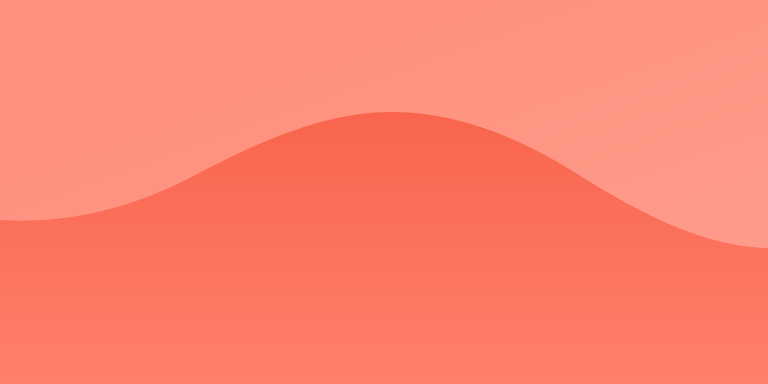
A Shadertoy shader for this background:

```glsl
// A smooth coral hill rising against a paler salmon gradient sky.

const vec3 SKY_BASE    = vec3(1.000, 0.565, 0.490);
const vec3 SKY_LIGHT   = vec3(1.000, 0.608, 0.545);
const vec3 HILL_CREST  = vec3(0.976, 0.398, 0.305);
const vec3 HILL_BOTTOM = vec3(1.000, 0.502, 0.424);

const vec2  SKY_AXIS  = vec2(0.342, -0.940); // direction of lightening
const vec2  SKY_RANGE = vec2(0.35, 1.30);    // distance along the axis
const float CREST_Y   = 0.68;                // height of the darkest hill tone

// Wave knots, evenly spaced in x: height and slope
const int SEGMENTS = 4;
const vec2 KNOTS[5] = vec2[5](
    vec2(0.427, -0.12),
    vec2(0.540,  1.05),
    vec2(0.708,  0.06),
    vec2(0.549, -1.26),
    vec2(0.354, -0.04)
);

// Cubic Hermite curve through the knots
float waveHeight(float x) {
    float s = clamp(x, 0.0, 1.0) * float(SEGMENTS);
    int i = min(int(s), SEGMENTS - 1);
    float t = s - float(i);
    float u = 1.0 - t;
    vec2 a = KNOTS[i];
    vec2 b = KNOTS[i + 1];
    float tangent = t * u * (u * a.y - t * b.y) / float(SEGMENTS);
    return mix(a.x, b.x, t * t * (3.0 - 2.0 * t)) + tangent;
}

void mainImage(out vec4 fragColor, in vec2 fragCoord) {
    vec2 uv = fragCoord / iResolution.xy;
    float aspect = iResolution.x / iResolution.y;

    // Sky: slanted gradient measured from the upper left corner
    float along = dot(vec2(uv.x * aspect, uv.y - 1.0), SKY_AXIS);
    float skyMix = clamp((along - SKY_RANGE.x) / (SKY_RANGE.y - SKY_RANGE.x), 0.0, 1.0);
    vec3 sky = mix(SKY_BASE, SKY_LIGHT, skyMix);

    // Hill: vertical gradient, lighter toward the bottom
    vec3 hill = mix(HILL_BOTTOM, HILL_CREST, clamp(uv.y / CREST_Y, 0.0, 1.0));

    // Edge: vertical gap corrected by slope, softened over one pixel
    float pixel = 1.0 / iResolution.y;
    float height = waveHeight(uv.x);
    float slope = (waveHeight(uv.x + pixel) - waveHeight(uv.x - pixel)) / (2.0 * pixel * aspect);
    float dist = (height - uv.y) / sqrt(1.0 + slope * slope);
    float cover = clamp(dist / pixel + 0.5, 0.0, 1.0);

    fragColor = vec4(mix(sky, hill, cover), 1.0);
}
```
